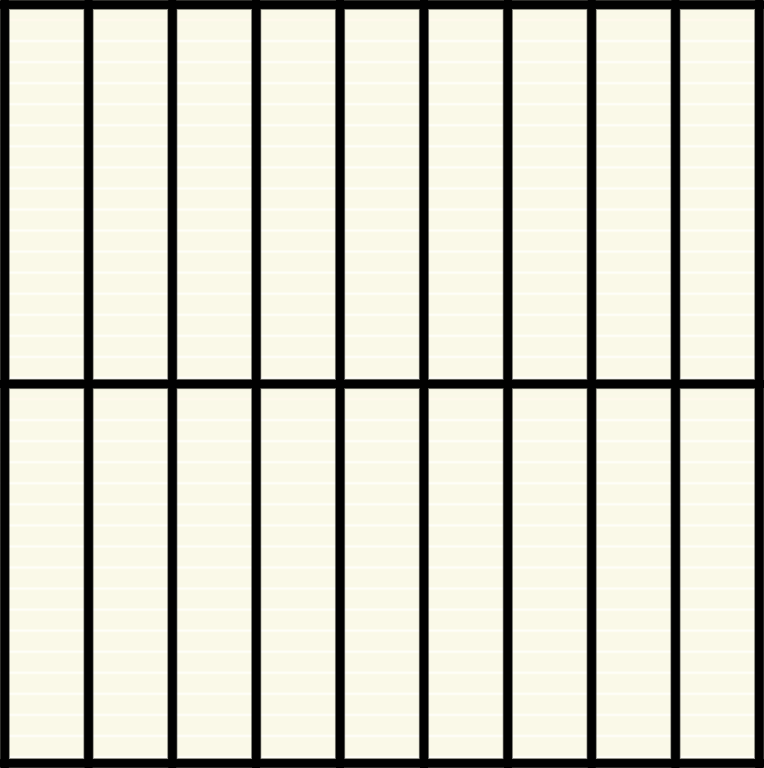
A Shadertoy shader for this pattern:

```glsl
// A grid of tall cream panels, nine across and two down, split by black bars.
// Bars come from the distance to a repeated lattice; thin pale rules cross the
// panels at an even spacing. All lengths are fractions of the canvas height.
#define PANELS vec2(9.0, 2.0)
#define BAR_WIDTH 0.0122
#define EDGE_SOFTNESS 0.0014
#define RULE_PITCH 0.02742
#define RULE_OFFSET 0.0143
#define RULE_HALF_WIDTH 0.0015
#define CREAM vec3(0.982, 0.978, 0.910)
#define RULE_WHITE vec3(0.998, 0.995, 0.972)
#define RULE_WARM vec3(0.996, 0.978, 0.925)
#define BAR_BLACK vec3(0.004)

// Distance to the nearest multiple of the period.
float repeatDistance(float x, float period) {
    return abs(x - period * round(x / period));
}

// Coverage of a band around zero distance, with softened edges.
float band(float dist, float halfWidth, float softness) {
    return 1.0 - smoothstep(halfWidth - softness, halfWidth + softness, dist);
}

void mainImage(out vec4 fragColor, in vec2 fragCoord) {
    vec2 p = fragCoord / iResolution.y;
    vec2 size = iResolution.xy / iResolution.y;
    float softness = max(EDGE_SOFTNESS, 0.75 / iResolution.y);

    // Lattice of bars, including the outer frame
    vec2 pitch = (size - BAR_WIDTH) / PANELS;
    vec2 q = p - 0.5 * BAR_WIDTH;
    float barDistance = min(repeatDistance(q.x, pitch.x), repeatDistance(q.y, pitch.y));
    float bars = band(barDistance, 0.5 * BAR_WIDTH, softness);

    // Pale rules, the topmost one in each panel warmer and fainter
    float rules = band(repeatDistance(p.y - RULE_OFFSET, RULE_PITCH), RULE_HALF_WIDTH, softness);
    float belowTop = pitch.y - mod(q.y, pitch.y);
    float topRule = 1.0 - step(RULE_PITCH, belowTop);
    vec3 ruleColor = mix(RULE_WHITE, RULE_WARM, topRule);

    vec3 color = mix(CREAM, ruleColor, rules);
    color = mix(color, BAR_BLACK, bars);
    fragColor = vec4(color, 1.0);
}
```
